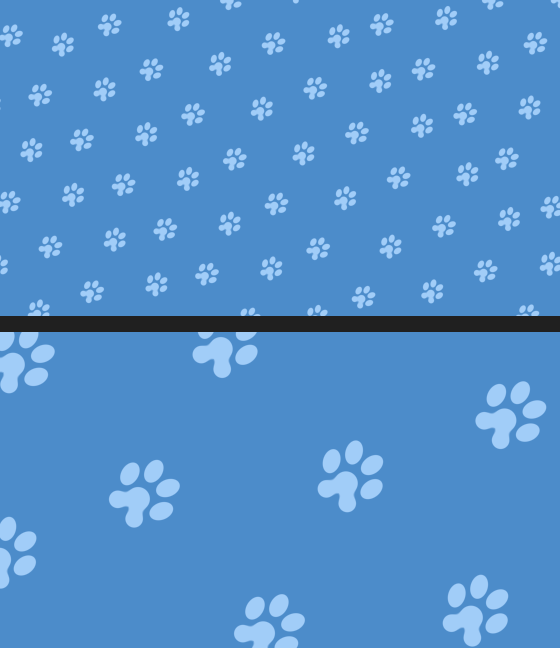
Top, the full canvas; bottom, a detail of the centre.
This pattern is drawn by a Shadertoy shader. Its source:

```glsl
// Pale paw prints walking in diagonal trails over a flat blue ground.
// Each trail is a left and a right row of prints at a fixed stride; every
// print is four ellipses plus a smooth blend of three circles.
#define HEIGHT 432.0                     // canvas height in design units
#define GROUND vec3(0.298, 0.549, 0.792)
#define PRINT vec3(0.632, 0.802, 0.972)
#define STRIDE vec2(57.0, 61.2)          // step along a trail, y downward
#define SEAM vec2(5.0, 5.0)              // extra gap after the anchor print
#define TURN vec2(17.0, -20.0)           // sideways shift at a trail start
#define LEFT_HEADING 0.70
#define RIGHT_HEADING 0.96
#define TOE_RADII vec2(5.6, 3.9)
#define TOE_SPLAY 0.32
#define PAD_BLEND 4.0

// Anchor prints per trail: left foot in xy, right foot in zw.
const int TRAILS = 7;
const vec4 anchors[TRAILS] = vec4[TRAILS](
    vec4( 22.0, 496.0, 110.0, 487.0),
    vec4(183.0, 460.0, 271.0, 450.0),
    vec4(340.0, 436.0, 371.0, 367.0),
    vec4(435.0, 340.0, 472.0, 271.0),
    vec4(545.0, 243.0, 577.0, 172.0),
    vec4(693.0, 217.0, 724.0, 147.0),
    vec4(732.0,  59.0, 768.0,  -5.0));

float ellipseDistance(vec2 p, vec2 radii) {
    float k = length(p / radii);
    float slope = max(length(p / (radii * radii)), 1e-4);
    return k < 1e-3 ? -radii.y : k * (k - 1.0) / slope;
}

float smoothMin(float a, float b, float k) {
    float h = max(k - abs(a - b), 0.0) / k;
    return min(a, b) - 0.25 * h * h * k;
}

float toeDistance(vec2 p, vec2 center) {
    float c = cos(TOE_SPLAY), s = sin(TOE_SPLAY);
    vec2 q = p - center;
    return ellipseDistance(vec2(c * q.x + s * q.y, c * q.y - s * q.x), TOE_RADII);
}

// Paw facing +x, mirrored about its long axis.
float pawDistance(vec2 p) {
    p.y = abs(p.y);
    float toes = min(toeDistance(p, vec2(0.7, 11.1)), toeDistance(p, vec2(9.8, 5.0)));
    float heel = length(p - vec2(-11.0, 5.8)) - 4.0;
    float front = length(p - vec2(-3.8, 0.0)) - 5.4;
    return min(toes, smoothMin(heel, front, PAD_BLEND));
}

float printDistance(vec2 p, vec2 center, float heading) {
    vec2 d = p - center;
    if (dot(d, d) > 625.0) return 1e3;
    vec2 forward = vec2(cos(heading), -sin(heading));
    vec2 side = vec2(-forward.y, forward.x);
    return pawDistance(vec2(dot(d, forward), dot(d, side)));
}

void mainImage(out vec4 fragColor, in vec2 fragCoord) {
    float pixel = HEIGHT / iResolution.y;
    vec2 p = fragCoord * pixel;
    p.y = HEIGHT - p.y;

    // Walk every trail and keep the nearest print.
    float nearest = 1e3;
    for (int trail = 0; trail < TRAILS; trail++) {
        for (int stepIndex = -6; stepIndex <= 3; stepIndex++) {
            vec2 offset = STRIDE * float(stepIndex);
            if (stepIndex > 0) offset += SEAM;
            if (stepIndex < -5) offset += TURN;
            nearest = min(nearest, printDistance(p, anchors[trail].xy + offset, LEFT_HEADING));
            nearest = min(nearest, printDistance(p, anchors[trail].zw + offset, RIGHT_HEADING));
        }
    }

    float coverage = smoothstep(0.75, -0.75, nearest / pixel);
    fragColor = vec4(mix(GROUND, PRINT, coverage), 1.0);
}
```
